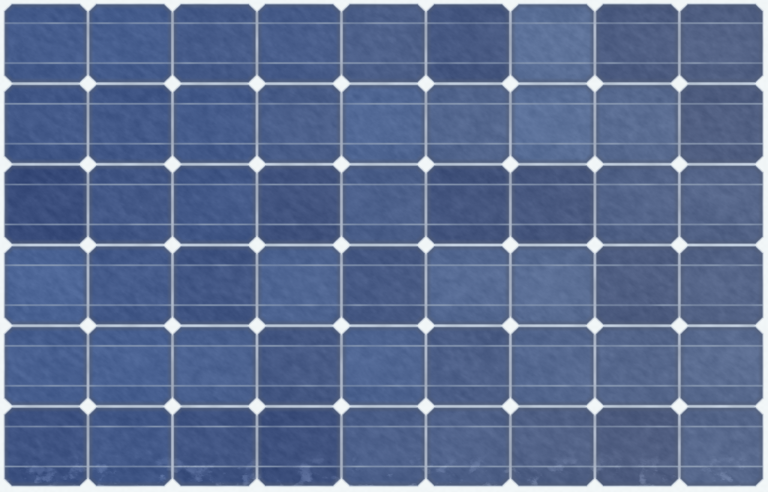
Write a WebGL 1 fragment shader that draws this pattern.

```glsl
precision highp float;
uniform vec2 u_resolution;

float hash(vec2 p) {
  vec3 h = fract(p.xyx * vec3(0.1031, 0.1030, 0.0973));
  h += dot(h, h.yzx + 33.33);
  return fract((h.x + h.y) * h.z);
}

float valueNoise(vec2 p) {
  vec2 i = floor(p), f = fract(p);
  f = f * f * (3.0 - 2.0 * f);
  return mix(mix(hash(i), hash(i + vec2(1.0, 0.0)), f.x),
             mix(hash(i + vec2(0.0, 1.0)), hash(i + vec2(1.0)), f.x), f.y);
}

float fbm(vec2 p) {
  float sum = 0.0, amplitude = 0.5;
  for (int i = 0; i < 4; i++) {
    sum += amplitude * valueNoise(p);
    p = mat2(1.6, 1.2, -1.2, 1.6) * p + 7.3;
    amplitude *= 0.5;
  }
  return sum;
}

// Soft stroke of the given half width around zero distance
float stroke(float dist, float halfWidth, float soft) {
  return 1.0 - smoothstep(halfWidth - soft, halfWidth + soft, abs(dist));
}

// Silicon colour: tone per cell, crystalline grain, grey haze to the right
vec3 siliconColor(vec2 cell, vec2 grid, vec2 q) {
  float darkRow = 1.0 - step(0.5, mod(cell.y, 3.0));
  float paleColumn = step(5.5, cell.x) * step(cell.x, 6.5) * (1.0 - darkRow);
  float tone = 0.075 * (hash(cell + 3.7) - 0.5) - 0.03 * darkRow + 0.03 * paleColumn;
  float grain = fbm(mat2(0.8, 0.6, -0.6, 0.8) * grid * vec2(9.0, 16.0) + cell * 5.0) - 0.47;
  vec3 color = mix(vec3(0.275, 0.365, 0.555), vec3(0.345, 0.41, 0.55),
                   smoothstep(1.0, 9.0, grid.x + 1.5 * (hash(cell + 11.0) - 0.5)));
  color += tone * vec3(0.75, 1.0, 1.1) + grain * 0.085;
  color += 0.03 * (fbm(grid * 1.3) - 0.47);
  // Slightly darker strips beyond the busbars
  return color - 0.018 * smoothstep(0.23, 0.27, abs(q.y));
}

void main() {
  // Grid of 9 by 6 cells inside a thin white frame
  vec2 uv = gl_FragCoord.xy / u_resolution;
  vec2 grid = (uv - vec2(0.0046, 0.0100)) / vec2(0.990, 0.984) * vec2(9.0, 6.0);
  vec2 cell = clamp(floor(grid), vec2(0.0), vec2(8.0, 5.0));
  vec2 q = (grid - cell - 0.5) * vec2(1.048, 1.0);
  float soft = max(0.013, 4.5 / u_resolution.y);

  // Cell outline with clipped corners
  vec2 a = abs(q);
  vec2 inset = a - vec2(0.524, 0.5);
  float side = max(inset.x, inset.y) + 0.017;
  float corner = (inset.x + inset.y + 0.122) * 0.707;
  float cellDist = max(side, corner);

  vec3 silicon = siliconColor(cell, grid, q);
  float rim = smoothstep(-0.065, -0.005, cellDist);
  silicon = mix(silicon, vec3(0.32, 0.365, 0.46), 0.6 * rim);

  // Pair of silver busbars, unevenly worn
  float bars = max(stroke(q.y - 0.25, 0.010, soft), stroke(q.y + 0.245, 0.010, soft));
  float wear = 0.42 + 0.45 * valueNoise(grid * vec2(5.0, 3.0) + 20.0);
  silicon = mix(silicon, vec3(0.60, 0.66, 0.74), bars * wear);

  // Pale dust gathered along the bottom edge
  float dust = smoothstep(0.52, 0.75, fbm(grid * vec2(7.0, 9.0) + 40.0));
  silicon += 0.13 * dust * (1.0 - smoothstep(0.0, 0.55, grid.y));

  // Backsheet: tinted seams, white diamonds and outer frame
  float horizontal = smoothstep(-0.02, 0.02, inset.y - inset.x);
  vec3 seam = mix(vec3(0.66, 0.70, 0.77), vec3(0.74, 0.79, 0.85), horizontal);
  seam += 0.08 * (valueNoise(grid * 6.0) - 0.5);
  vec2 outside = max(-grid, grid - vec2(9.0, 6.0));
  float white = max(smoothstep(-0.01, 0.03, corner),
                    smoothstep(-0.02, 0.01, max(outside.x, outside.y)));
  vec3 backsheet = mix(seam, vec3(0.945, 0.965, 0.97), white);

  vec3 color = mix(silicon, backsheet, smoothstep(-soft, soft, cellDist));
  color += 0.012 * (valueNoise(uv * vec2(256.0, 164.0)) - 0.5);
  gl_FragColor = vec4(color, 1.0);
}
```
